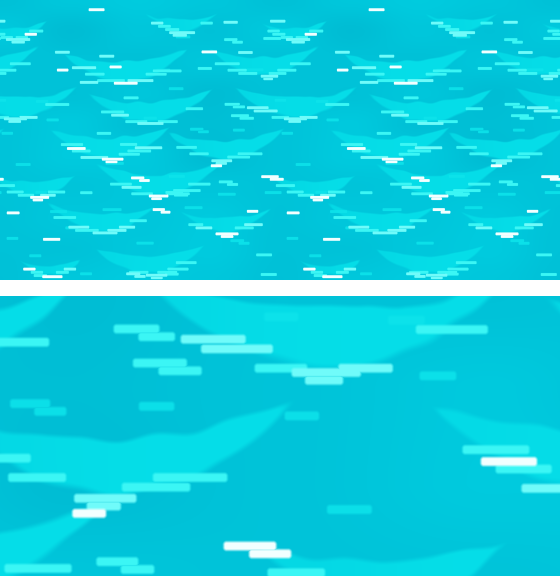
Top: the whole. Bottom: its middle third, enlarged.
Give the GLSL for this texture, as a WebGL 1 fragment shader.

```glsl
precision highp float;
uniform vec2 u_resolution;

// Palette
const vec3 WATER = vec3(0.0, 0.768, 0.852);
const vec3 SWELL = vec3(0.02, 0.868, 0.908);
const vec3 AQUA = vec3(0.23, 0.965, 0.96);
const vec3 MINT = vec3(0.44, 0.985, 0.98);
const vec3 FOAM = vec3(0.95, 1.0, 1.0);

// Layout, in canvas heights; the pattern repeats every 1.0
const vec2 SWELL_GRID = vec2(2.0, 7.0);
const vec2 FLECK_GRID = vec2(6.0, 18.0);
const float SWELL_MIN = 0.1;
const float SWELL_MAX = 0.24;
const float SWELL_DEPTH = 0.33;
const float DASH_HALF = 0.0052;
const float DASH_ROUND = 0.0035;
const float DASH_EDGE = 0.0023;
const float STAIR = 0.0115;
const float ARM_CHANCE = 0.85;
const float FLECK_CHANCE = 0.48;

float hash(vec2 p, float seed) {
  vec3 q = fract(vec3(p.xyx + seed * 7.31) * vec3(0.1031, 0.1030, 0.0973));
  q += dot(q, q.yzx + 33.33);
  return fract((q.x + q.y) * q.z);
}

// Value noise that tiles over the given period
float noise(vec2 p, vec2 period) {
  vec2 i = floor(p), f = fract(p);
  f = f * f * (3.0 - 2.0 * f);
  vec2 a = mod(i, period), b = mod(i + 1.0, period);
  return mix(mix(hash(a, 3.0), hash(vec2(b.x, a.y), 3.0), f.x),
             mix(hash(vec2(a.x, b.y), 3.0), hash(b, 3.0), f.x), f.y);
}

// Coverage of a rounded horizontal dash
float dash(vec2 p, float halfLength) {
  vec2 d = abs(p) - vec2(halfLength, DASH_HALF) + DASH_ROUND;
  float dist = length(max(d, 0.0)) + min(max(d.x, d.y), 0.0) - DASH_ROUND;
  float edge = max(DASH_EDGE, 0.5 / u_resolution.y);
  return 1.0 - smoothstep(-edge, edge, dist);
}

// Selects one mark layer: 0 faint, 1 aqua, 2 mint, 3 foam
vec4 layer(float k) {
  return vec4(equal(vec4(0.0, 1.0, 2.0, 3.0), vec4(k)));
}

// One bowl-shaped swell: flat fill plus stairs of dashes along its belly
void addSwell(vec2 p, vec2 id, inout float fill, inout vec4 marks) {
  float size = hash(id, 1.0);
  float w = mix(SWELL_MIN, SWELL_MAX, size);
  float h = w * SWELL_DEPTH;
  float x = p.x / w;
  float tilt = (hash(id, 2.0) - 0.4) * 0.25 * h * x;
  float wobble = (noise(p * 22.0 + id * 5.0, vec2(64.0)) - 0.5) * 0.012;
  float top = h * 0.5 * x * x + tilt + wobble;
  float belly = h * (1.5 * x * x - 1.0) + tilt - wobble;
  float body = smoothstep(-0.004, 0.004, top - p.y) * smoothstep(-0.003, 0.009, p.y - belly);
  body *= 1.0 - smoothstep(0.92, 1.05, abs(x));
  fill = max(fill, body * mix(0.78, 1.0, smoothstep(-0.9, 0.5, x + size - 0.5)));

  // Arms: three overlapping dashes on each side, some missing
  for (int i = 0; i < 6; i++) {
    float k = float(i);
    float side = k < 3.0 ? -1.0 : 1.0;
    float u = side * (0.26 + 0.2 * mod(k, 3.0)) + (hash(id, k + 10.0) - 0.5) * 0.1;
    float y = floor(h * (1.5 * u * u - 1.0) / STAIR + 0.5) * STAIR;
    float len = max(0.022, w * mix(0.14, 0.23, hash(id, k + 20.0)));
    float pick = hash(id, k + 30.0);
    float tone = pick > 0.94 ? 3.0 : (pick > 0.78 ? 2.0 : 1.0);
    float on = step(hash(id, k + 40.0), ARM_CHANCE);
    marks = max(marks, layer(tone) * on * dash(p - vec2(u * w, y), len));
  }

  // Keel: a bright dash with a shorter one below it
  vec2 keel = vec2((hash(id, 50.0) - 0.5) * 0.25 * w, -h - 0.003);
  float len = mix(0.03, 0.047, hash(id, 51.0));
  float tone = hash(id, 52.0) < 0.62 ? 3.0 : 2.0;
  float lower = step(0.3, hash(id, 53.0));
  float shift = (hash(id, 54.0) - 0.5) * 0.02;
  float ink = max(dash(p - keel, len),
                  lower * dash(p - keel - vec2(shift, -STAIR * 0.8), len * 0.55));
  marks = max(marks, layer(tone) * ink);
}

// Lone flecks between the swells, some of them stepped pairs
void addFlecks(vec2 p, inout vec4 marks) {
  vec2 g = p * FLECK_GRID;
  g.x += hash(vec2(floor(g.y), 5.0), 4.0) * FLECK_GRID.x;
  vec2 id = mod(floor(g), FLECK_GRID);
  vec2 jitter = vec2(hash(id, 60.0), hash(id, 61.0)) - 0.5;
  vec2 q = (fract(g) - 0.5) / FLECK_GRID - jitter * vec2(0.05, 0.024);
  float len = mix(0.02, 0.034, hash(id, 62.0));
  float pick = hash(id, 63.0);
  float tone = pick < 0.4 ? 0.0 : (pick < 0.73 ? 1.0 : (pick < 0.85 ? 2.0 : 3.0));
  float pair = step(hash(id, 64.0), 0.2);
  float ink = max(dash(q, len), pair * dash(q - vec2(0.024, -STAIR * 0.8), len * 0.8));
  marks = max(marks, layer(tone) * ink * step(hash(id, 65.0), FLECK_CHANCE));
}

void main() {
  vec2 p = gl_FragCoord.xy / u_resolution.y;
  float fill = 0.0;
  vec4 marks = vec4(0.0);
  vec2 home = floor(p * SWELL_GRID);
  for (int j = -1; j <= 1; j++) {
    for (int i = -1; i <= 1; i++) {
      vec2 cell = home + vec2(float(i), float(j));
      vec2 id = mod(cell, SWELL_GRID);
      vec2 jitter = vec2(hash(id, 70.0), hash(id, 71.0)) - 0.5;
      float stagger = 0.5 * mod(id.y, 2.0) - 0.25;
      vec2 center = (cell + 0.5 + vec2(stagger + jitter.x * 0.35, jitter.y * 0.4)) / SWELL_GRID;
      addSwell(p - center, id, fill, marks);
    }
  }
  addFlecks(p, marks);

  // Water with gentle drifts, then swells, then dashes from dim to bright
  float drift = noise(p * vec2(4.0, 9.0), vec2(4.0, 9.0)) - 0.55;
  vec3 color = WATER + vec3(0.0, 0.06, 0.045) * drift;
  color = mix(color, SWELL, fill);
  color = mix(color, SWELL + vec3(0.03, 0.02, 0.01), marks.x * 0.9);
  color = mix(color, AQUA, marks.y);
  color = mix(color, MINT, marks.z);
  color = mix(color, FOAM, marks.w);
  gl_FragColor = vec4(color, 1.0);
}
```
